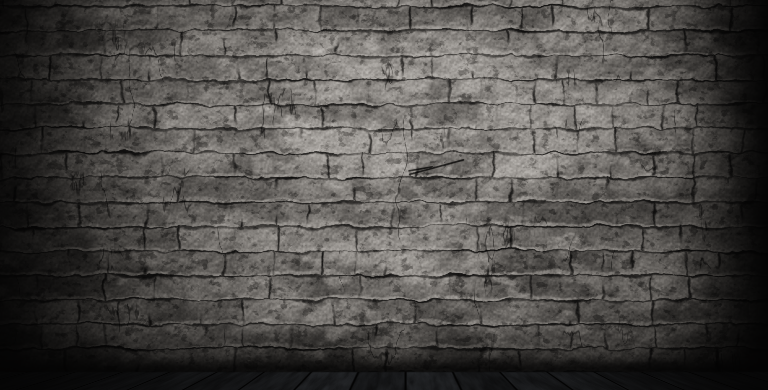
A Shadertoy shader for this texture:

```glsl
// A weathered brick wall under a broad soft light, above a dark plank floor.
// Staggered courses with ragged, protruding mortar are lit from above;
// value noise adds crumbling edges, stains, sandy grain and short cracks.

const float FLOOR_Y = 0.046;
const float COURSE = 0.0626;
const float BRICK = 0.212;

float hash(vec2 p) {
    vec3 q = fract(vec3(p.xyx) * 0.1031);
    q += dot(q, q.yzx + 33.33);
    return fract((q.x + q.y) * q.z);
}

float noise(vec2 p) {
    vec2 i = floor(p), f = fract(p);
    f = f * f * (3.0 - 2.0 * f);
    return mix(mix(hash(i), hash(i + vec2(1, 0)), f.x),
               mix(hash(i + vec2(0, 1)), hash(i + vec2(1, 1)), f.x), f.y);
}

float fbm(vec2 p) {
    float sum = 0.0, amp = 0.5;
    for (int i = 0; i < 5; i++) {
        sum += amp * noise(p);
        p = mat2(1.6, 1.2, -1.2, 1.6) * p + 17.3;
        amp *= 0.5;
    }
    return sum;
}

float segment(vec2 p, vec2 a, vec2 b) {
    vec2 d = b - a;
    return length(p - a - d * clamp(dot(p - a, d) / dot(d, d), 0.0, 1.0));
}

// x: signed height above the nearest bed joint, y: distance to head joint, zw: brick id
vec4 brickCell(vec2 p) {
    p += 0.020 * (vec2(fbm(p * 30.0), fbm(p * 26.0 + 40.0)) - 0.48);
    p.y += 0.006 * (noise(p * 5.0) - 0.5);
    float v = (p.y - FLOOR_Y) / COURSE;
    float row = floor(v);
    float u = p.x / BRICK + 0.5 * mod(row, 2.0) + 0.3 * hash(vec2(row, 3.0));
    float i = floor(u + 0.5);
    float d = u - i - 0.3 * (hash(vec2(i, row + 50.0)) - 0.5);
    float id = d > 0.0 ? i : i - 1.0;
    float head = abs(d) * BRICK;
    // Some bricks are split into two headers
    if (hash(vec2(id, row + 90.0)) > 0.6)
        head = min(head, abs(u - id - 0.5) * BRICK + 0.001);
    float bed = (fract(v + 0.5) - 0.5) * COURSE;
    return vec4(bed, head, id, row);
}

float roughness(vec2 p) {
    return 0.8 * fbm(p * 48.0) + 0.3 * noise(p * 150.0);
}

vec3 wall(vec2 p, float px) {
    vec4 c = brickCell(p);
    float relief = roughness(p) - roughness(p + vec2(-0.002, 0.0055));
    float low = smoothstep(0.66, 0.42, p.y);

    // Brick faces, darker and sootier in the lower courses
    float tone = mix(0.43, 0.58, hash(c.zw + 7.0)) - 0.09 * low;
    tone *= 0.68 + 0.66 * fbm(p * vec2(28.0, 36.0));
    tone *= 0.72 + 0.42 * smoothstep(0.30, 0.62, fbm(p * vec2(6.0, 11.0) + 8.0));

    // Pale mortar ledge above each bed joint, also smeared over the bricks
    float spread = 0.004 + 0.012 * noise(p * vec2(17.0, 24.0) + 21.0);
    float ledge = smoothstep(-0.002, 0.001, c.x) * smoothstep(spread, spread * 0.35, c.x);
    float smear = smoothstep(0.53, 0.68, fbm(p * vec2(15.0, 21.0) + 70.0));
    tone = mix(tone, 0.60 + 0.1 * noise(p * 60.0), max(0.65 * ledge, 0.5 * smear));
    tone *= 1.0 + 0.75 * clamp(relief, -0.6, 0.6);

    // Broken shadow beneath the ledge and in the upright joints
    float depth = 0.0015 + 0.011 * pow(noise(p * vec2(19.0, 27.0) + 4.0), 1.6);
    float bedShade = smoothstep(0.0015, -0.001, c.x) * smoothstep(-depth - 0.002, -depth * 0.4, c.x);
    bedShade *= 0.45 + 0.45 * noise(p * vec2(12.0, 20.0) + 13.0);
    float headShade = smoothstep(0.006, 0.0005, c.y) * smoothstep(0.15, 0.75, noise(p * 24.0 + 5.0));
    tone *= 1.0 - max(bedShade, 0.75 * headShade);

    // Short upright cracks and sandy grain
    float crack = abs(fbm(p * vec2(13.0, 4.0) + 31.0) - 0.48);
    float broken = smoothstep(0.60, 0.75, noise(p * 15.0 + 60.0));
    tone *= 1.0 - 0.5 * broken * smoothstep(0.014, 0.002, crack);
    tone *= 1.0 - 0.4 * smoothstep(0.56, 0.72, fbm(p * vec2(55.0, 70.0) + 9.0));
    tone *= 0.87 + 0.26 * noise(p * 240.0);

    // Two thin twigs lodged in the wall
    float twig = min(segment(p, vec2(1.051, 0.553), vec2(1.188, 0.590)),
                     segment(p, vec2(1.049, 0.562), vec2(1.108, 0.572)));
    tone *= mix(0.2, 1.0, smoothstep(0.0005, 0.0015 + px, twig));
    return max(tone, 0.0) * vec3(1.0, 0.962, 0.915);
}

vec3 planks(vec2 p, float px) {
    float depth = (0.30 - p.y) / 2.1;
    float u = (p.x - 1.04) / depth;
    float seam = (0.5 - abs(fract(u) - 0.5)) * depth;
    float grain = fbm(vec2(u * 9.0, p.y * 45.0));
    float tone = (0.04 + 0.10 * grain) * (0.7 + 0.6 * hash(vec2(floor(u), 4.0)));
    tone *= smoothstep(0.0, 0.003 + px, seam);
    return tone * vec3(0.90, 0.96, 1.04) * exp(-pow(abs(p.x - 1.04) / 0.65, 2.0));
}

void mainImage(out vec4 fragColor, in vec2 fragCoord) {
    vec2 p = fragCoord / iResolution.y;
    float px = 1.0 / iResolution.y, width = iResolution.x * px;

    // Broad light, fading at the sides and foot of the wall
    vec2 q = (p - vec2(1.07, 0.68)) / vec2(0.86, 0.95);
    float light = 1.42 * exp(-pow(dot(q, q), 1.3));
    light *= smoothstep(-0.22, 0.36, p.x) * smoothstep(-0.04, 0.30, width - p.x);
    light *= smoothstep(-0.02, 0.22, p.y) * (1.0 - 0.2 * smoothstep(0.85, 1.0, p.y));

    vec3 col = wall(p, px) * light;
    col *= 0.35 + 0.65 * smoothstep(FLOOR_Y, FLOOR_Y + 0.045, p.y);
    col = mix(planks(p, px), col, smoothstep(-px, px, p.y - FLOOR_Y));
    // Soft shoulder keeps the highlights matte
    col = 0.95 * (1.0 - exp(-1.25 * col));
    fragColor = vec4(col + vec3(0.012, 0.011, 0.011), 1.0);
}
```
